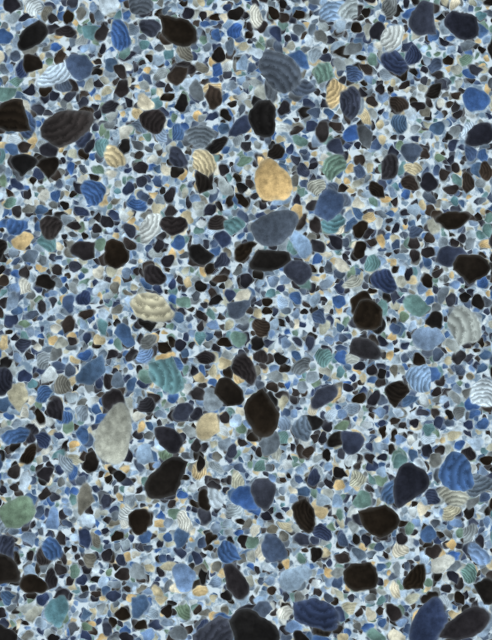
A Shadertoy shader for this texture:

```glsl
// Dense bed of crushed shells and pebbles: dark, slate, blue and cream chips in pale frosty gaps.
#define LAYERS 6
#define EDGE 0.0018
#define GLOW 0.28
#define BANDING 0.13
#define MOTTLE 0.24
#define JITTER 0.62
#define FROST vec3(0.76, 0.83, 0.87)
#define GAP vec3(0.43, 0.53, 0.62)

const float TAU = 6.2832;

// Chip colours, ordered from dark to light
const vec3 CHIPS[12] = vec3[12](
    vec3(0.12, 0.11, 0.10), vec3(0.15, 0.15, 0.17), vec3(0.19, 0.18, 0.18),
    vec3(0.20, 0.23, 0.30), vec3(0.28, 0.33, 0.40), vec3(0.25, 0.36, 0.52),
    vec3(0.39, 0.42, 0.43), vec3(0.38, 0.50, 0.48), vec3(0.48, 0.56, 0.64),
    vec3(0.57, 0.64, 0.68), vec3(0.72, 0.68, 0.55), vec3(0.74, 0.79, 0.80));

// Per layer: cells per canvas height, chance of a chip, dark bias
const vec3 SCATTER[LAYERS] = vec3[LAYERS](
    vec3(78.0, 0.90, 0.80), vec3(58.0, 0.85, 0.95), vec3(45.0, 0.72, 1.05),
    vec3(33.0, 0.50, 1.20), vec3(21.0, 0.30, 1.60), vec3(12.5, 0.20, 2.00));

vec4 hash4(vec2 cell, float seed) {
    vec4 p = fract(vec4(cell.xyx, seed) * vec4(0.1031, 0.1030, 0.0973, 0.1099) + seed * 0.137);
    p += dot(p, p.wzxy + 33.33);
    return fract((p.xxyz + p.yzzw) * p.zywx);
}

float noise(vec2 p) {
    vec2 i = floor(p), f = fract(p);
    f = f * f * (3.0 - 2.0 * f);
    vec2 e = vec2(0.0, 1.0);
    return mix(mix(hash4(i, 7.0).x, hash4(i + e.yx, 7.0).x, f.x),
               mix(hash4(i + e, 7.0).x, hash4(i + e.yy, 7.0).x, f.x), f.y);
}

float fbm(vec2 p) {
    float sum = 0.0, weight = 0.5;
    for (int i = 0; i < 3; i++) {
        sum += weight * noise(p);
        p = mat2(1.6, 1.2, -1.2, 1.6) * p + 3.7;
        weight *= 0.5;
    }
    return sum / 0.875;
}

// Approximate distance to a lobed oval with one broken side
float chipDistance(vec2 p, float radius, float stretch, vec4 rnd) {
    vec2 q = p * vec2(1.0 / stretch, stretch);
    float a = atan(q.y, q.x + 1e-5);
    float lobes = 0.09 * cos(2.0 * a + TAU * rnd.x) + 0.08 * cos(3.0 * a + TAU * rnd.y)
                + 0.03 * cos(5.0 * a + TAU * rnd.z);
    float oval = (length(q) - radius * (1.0 + lobes)) / stretch;
    float breakAngle = TAU * rnd.w;
    float broken = dot(p, vec2(cos(breakAngle), sin(breakAngle))) - radius * mix(0.45, 1.1, rnd.z);
    return max(oval, broken);
}

// Body colour with growth bands, a lit side and a faint rim
vec3 chipColor(vec2 p, float d, float radius, float bias, vec4 rnd, float mottle) {
    vec3 base = CHIPS[int(min(pow(rnd.x, bias) * 12.0, 11.0))];
    float hinge = length(p + vec2(0.0, radius * 1.3)) / radius;
    float bands = sin(hinge * mix(9.0, 22.0, rnd.y) + mottle * 4.0);
    bands *= step(0.5, rnd.z) * smoothstep(0.007, 0.018, radius);
    float light = dot(p, vec2(cos(TAU * rnd.w), sin(TAU * rnd.w))) / radius;
    vec3 tint = mix(vec3(1.08, 1.0, 0.88), vec3(0.90, 1.0, 1.14), rnd.w);
    vec3 color = base * tint * (1.0 + BANDING * bands + 0.16 * light);
    color *= 1.0 + MOTTLE * 2.0 * (mottle - 0.5);
    float rim = smoothstep(-0.22 * radius, 0.0, d);
    return mix(color, FROST, 0.13 * rim);
}

// Paints one layer of scattered chips over what lies beneath
vec3 paintLayer(vec3 color, vec2 uv, int layer, float mottle) {
    vec3 spec = SCATTER[layer];
    float seed = float(layer) * 2.0 + 1.0;
    vec2 grid = uv * spec.x + seed * 5.3;
    vec2 home = floor(grid);
    for (int y = -1; y <= 1; y++)
    for (int x = -1; x <= 1; x++) {
        vec2 cell = home + vec2(x, y);
        vec4 place = hash4(cell, seed);
        if (place.w > spec.y) continue;
        vec4 form = hash4(cell, seed + 20.0);
        vec4 look = hash4(cell, seed + 40.0);
        vec2 p = (grid - cell - 0.5 - JITTER * (place.xy - 0.5)) / spec.x;
        float angle = TAU * place.z;
        p = mat2(cos(angle), sin(angle), -sin(angle), cos(angle)) * p;
        float radius = mix(0.30, 0.47, look.y) / spec.x;
        float d = chipDistance(p, radius, mix(1.0, 1.35, form.y), form);
        float glow = GLOW * exp(-max(d, 0.0) / 0.0022);
        color = mix(color, FROST, glow * smoothstep(0.008, 0.0, d));
        vec3 chip = chipColor(p, d, radius, spec.z, look, mottle);
        color = mix(color, chip, smoothstep(EDGE, -EDGE, d));
    }
    return color;
}

void mainImage(out vec4 fragColor, in vec2 fragCoord) {
    vec2 uv = fragCoord / iResolution.y;
    float mottle = fbm(uv * 130.0);

    // Frosty debris in the gaps
    float debris = fbm(uv * 95.0 + 11.0);
    vec3 color = mix(GAP, FROST * 1.08, smoothstep(0.25, 0.62, debris));

    // Fine grains first, large shells last
    vec2 wobble = 0.0022 * (vec2(noise(uv * 160.0), noise(uv * 160.0 + 40.0)) - 0.5);
    for (int layer = 0; layer < LAYERS; layer++)
        color = paintLayer(color, uv + wobble, layer, mottle);

    fragColor = vec4(clamp(color, 0.0, 1.0), 1.0);
}
```
